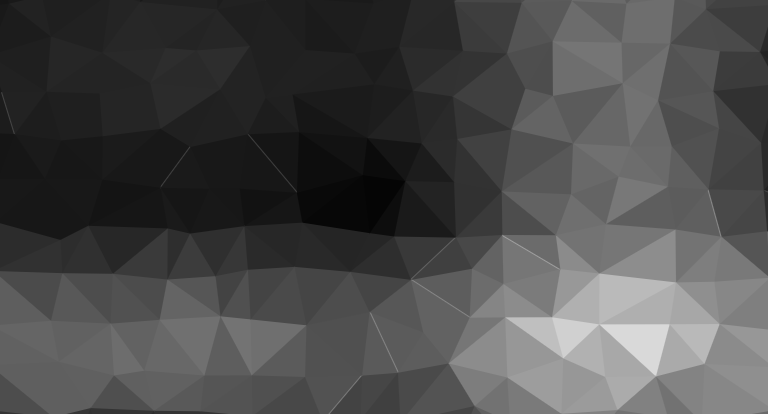
This background is drawn by a Shadertoy shader. Its source:

```glsl
// Low-poly mosaic of grey triangles: dark upper left, bright column and glow at right, lit lower band.

vec2 hash2(vec2 p) {
    vec3 q = fract(p.xyx * vec3(0.1031, 0.1030, 0.0973) + 0.37);
    q += dot(q, q.yzx + 33.33);
    return fract((q.xx + q.yz) * q.zy);
}

float glow(vec2 p, vec2 center, vec2 radius) {
    vec2 d = (p - center) / radius;
    return exp(-dot(d, d));
}

// Smooth brightness that the facets sample, over the unit canvas
float lightField(vec2 p) {
    float light = 0.07;
    light += 0.10 * glow(p, vec2(0.20, 0.86), vec2(0.25, 0.22));   // faint upper left
    light += 0.34 * exp(-pow(abs(p.x - 0.80) / 0.197, 2.0));       // right column
    light += 0.32 * exp(-pow(abs(p.y - 0.16) / 0.196, 2.0));       // lower band
    light += 0.04 * (1.0 - smoothstep(0.42, 0.47, p.y));           // horizon step
    light += 0.06 * glow(p, vec2(1.0, 0.36), vec2(0.12, 0.08));
    light -= 0.12 * glow(p, vec2(0.50, 0.16), vec2(0.15, 0.20));   // dip in the band
    light -= 0.09 * glow(p, vec2(0.48, 0.53), vec2(0.09, 0.12));   // darkest pocket
    light -= 0.10 * glow(p, vec2(0.80, 0.00), vec2(0.20, 0.08));   // dim lower rim
    return max(light, 0.01);
}

// Jittered lattice corner
vec2 corner(vec2 id) {
    return id + (hash2(id + 20.0) - 0.5) * vec2(0.64, 0.46);
}

// Signed distance to a line, positive on its left side
float edgeDistance(vec2 p, vec2 a, vec2 b) {
    vec2 e = normalize(b - a);
    return e.x * (p.y - a.y) - e.y * (p.x - a.x);
}

// Weighted shade in x, coverage in y
vec2 facet(vec2 p, vec2 a, vec2 b, vec2 c, vec2 grid, float pixel) {
    float rim = edgeDistance(p, b, c);
    float inside = min(rim, min(edgeDistance(p, a, b), edgeDistance(p, c, a)));
    float coverage = clamp(inside / pixel + 0.5, 0.0, 1.0);
    vec2 center = (a + b + c) / 3.0;
    vec2 random = hash2(floor(center * 40.0) + 100.0);
    float shade = lightField(center / grid) * mix(0.87, 1.13, random.x);
    // A few facets carry a hairline glint on one edge
    float glint = step(0.965, random.y) * (1.0 - smoothstep(0.008, 0.012 + pixel, abs(rim)));
    return vec2(shade + 0.16 * glint, 1.0) * coverage;
}

void mainImage(out vec4 fragColor, in vec2 fragCoord) {
    vec2 grid = vec2(15.0, 9.0);
    vec2 p = fragCoord / iResolution.xy * grid;
    float pixel = grid.y / iResolution.y;

    // Gather the triangles of the neighbouring quads
    vec2 sum = vec2(0.0);
    for (int j = -1; j <= 1; j++) {
        for (int i = -1; i <= 1; i++) {
            vec2 id = floor(p) + vec2(i, j);
            vec2 a = corner(id);
            vec2 b = corner(id + vec2(1.0, 0.0));
            vec2 c = corner(id + vec2(0.0, 1.0));
            vec2 d = corner(id + 1.0);
            // Split along the shorter diagonal
            if (distance(a, d) < distance(b, c)) {
                sum += facet(p, a, b, d, grid, pixel);
                sum += facet(p, c, a, d, grid, pixel);
            } else {
                sum += facet(p, a, b, c, grid, pixel);
                sum += facet(p, d, c, b, grid, pixel);
            }
        }
    }
    fragColor = vec4(vec3(sum.x / max(sum.y, 0.0001)), 1.0);
}
```
